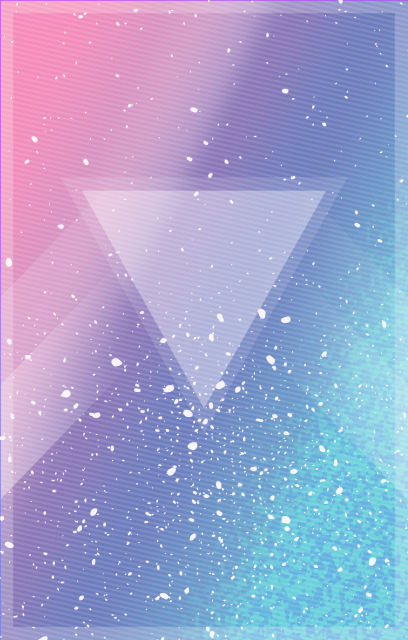
Reproduce this background procedurally as a Shadertoy shader.

```glsl
#define ASPECT 0.6354
#define STRIPE_PERIOD 0.0079
#define STRIPE_GAIN 0.11
#define FRAME_WIDTH 0.0205
#define FRAME_GAIN 0.22
#define INNER_TRIANGLE vec2(0.298, 0.638)
#define OUTER_TRIANGLE vec2(0.277, 0.677)
#define SPRAY_CENTER vec2(0.365, 0.715)
#define SPRAY_LAYERS 4

const vec3 WHITE = vec3(1.0, 0.98, 1.0);

float hash(vec2 p) {
    vec3 q = fract(p.xyx * 0.1031);
    q += dot(q, q.yzx + 33.33);
    return fract((q.x + q.y) * q.z);
}

float noise(vec2 p) {
    vec2 i = floor(p), f = fract(p);
    f = f * f * (3.0 - 2.0 * f);
    return mix(mix(hash(i), hash(i + vec2(1, 0)), f.x),
               mix(hash(i + vec2(0, 1)), hash(i + vec2(1, 1)), f.x), f.y);
}

// Coverage of the side where d is negative
float fill(float d, float aa) {
    return 1.0 - smoothstep(-aa, aa, d);
}

// Diagonal ramp from pink through violet and blue to aqua
vec3 ramp(float t) {
    vec3 c = mix(vec3(0.96, 0.55, 0.73), vec3(0.82, 0.58, 0.76), smoothstep(0.09, 0.30, t));
    c = mix(c, vec3(0.54, 0.47, 0.72), smoothstep(0.27, 0.42, t));
    c = mix(c, vec3(0.43, 0.49, 0.74), smoothstep(0.41, 0.54, t));
    c = mix(c, vec3(0.42, 0.60, 0.79), smoothstep(0.54, 0.70, t));
    return mix(c, vec3(0.40, 0.77, 0.87), smoothstep(0.68, 0.83, t));
}

// Downward triangle; span holds the heights of its top edge and its tip
float triangle(vec2 p, vec2 span) {
    return max(span.x - p.y, dot(vec2(abs(p.x), p.y - span.y), vec2(0.873, 0.488)));
}

// Irregular paint specks, densest around the spray center
float spray(vec2 p, float aa) {
    float specks = 0.0;
    for (int i = 0; i < SPRAY_LAYERS; i++) {
        float layer = float(i);
        float cell = 0.0105 * pow(1.55, layer);
        vec2 g = p / cell + 17.3 * layer;
        vec2 id = floor(g) + 41.0 * layer;
        vec2 jitter = vec2(hash(id + 3.1), hash(id + 7.7));
        vec2 center = (floor(g) + 0.25 + 0.5 * jitter - 17.3 * layer) * cell;
        vec2 away = (center - SPRAY_CENTER) / vec2(0.19, 0.19);
        float density = 0.045 + 0.36 * exp(-dot(away, away));
        density += 0.08 * smoothstep(0.35, 0.6, center.y);
        float size = hash(id + 13.9);
        float radius = cell * mix(0.065, 0.17, size * size);
        float turn = 6.283 * hash(id + 21.3);
        vec2 d = mat2(cos(turn), sin(turn), -sin(turn), cos(turn)) * (p - center);
        float dist = length(d * vec2(0.8, 1.2)) - radius;
        dist += radius * 0.5 * (noise(d / radius + id) - 0.5);
        specks = max(specks, fill(dist, aa) * step(hash(id + 29.7), density));
    }
    return specks;
}

void mainImage(out vec4 fragColor, in vec2 fragCoord) {
    // Height runs downward from 0 to 1
    vec2 uv = fragCoord / iResolution.xy;
    vec2 p = vec2(uv.x * ASPECT, 1.0 - uv.y);
    float aa = 0.75 / iResolution.y;
    vec2 c = vec2(p.x - 0.5 * ASPECT, p.y);
    float t = dot(p, vec2(0.9, 0.44));
    vec3 col = ramp(t);

    // Soft beam with a sharper right side
    float beam = smoothstep(0.22, 0.35, t) * (1.0 - smoothstep(0.355, 0.41, t));
    col = mix(col, WHITE, 0.17 * beam * (1.0 - smoothstep(0.3, 0.65, p.y)));

    // Mottled aqua corner
    float grain = 0.65 * noise(p * 150.0) + 0.35 * noise(p * 310.0);
    float corner = smoothstep(0.66, 0.82, t + 0.12 * (grain - 0.5));
    vec3 mottle = mix(vec3(0.38, 0.67, 0.88), vec3(0.43, 0.84, 0.86), smoothstep(0.35, 0.6, grain));
    col = mix(col, mottle, 0.75 * corner);
    float rightGlow = smoothstep(0.48, 0.64, p.x) * exp(-pow((p.y - 0.56) / 0.16, 2.0));
    col = mix(col, vec3(0.62, 0.88, 0.90), 0.4 * rightGlow);

    // Fine slanted stripes
    float wave = abs(fract((p.y - 0.23 * p.x) / STRIPE_PERIOD) - 0.5);
    float stripe = 1.0 - smoothstep(0.13, 0.32, wave);
    col = mix(col, WHITE, STRIPE_GAIN * stripe);

    // Side chevrons fading toward the middle
    float slope = p.y + 1.04 * (0.5 * ASPECT - abs(c.x));
    float rise = smoothstep(0.08, 0.32, abs(c.x));
    float lower = fill(slope - 0.781, aa);
    float veil = 0.17 * lower * fill(0.465 - slope, aa);
    veil += 0.20 * lower * fill(0.602 - slope, aa);
    col = mix(col, WHITE, veil * rise * (c.x < 0.0 ? 1.0 : 0.6));

    // Nested triangles
    float outer = fill(triangle(c, OUTER_TRIANGLE), aa);
    float inner = fill(triangle(c, INNER_TRIANGLE), aa);
    col = mix(col, WHITE, 0.13 * outer);
    col = mix(col, WHITE, 0.36 * inner);

    // Pale frame and thin violet rim
    vec2 inset = min(p, vec2(ASPECT, 1.0) - p);
    float edge = min(inset.x, inset.y);
    col = mix(col, WHITE, FRAME_GAIN * fill(edge - FRAME_WIDTH, aa));
    vec3 rim = mix(vec3(0.70, 0.28, 0.98), vec3(0.40, 0.50, 0.96), smoothstep(0.2, 0.8, p.y));
    col = mix(col, rim, 0.8 * fill(min(p.x, p.y) - 0.0013, aa));

    col = mix(col, WHITE, 0.94 * spray(p, aa));
    fragColor = vec4(col, 1.0);
}
```
